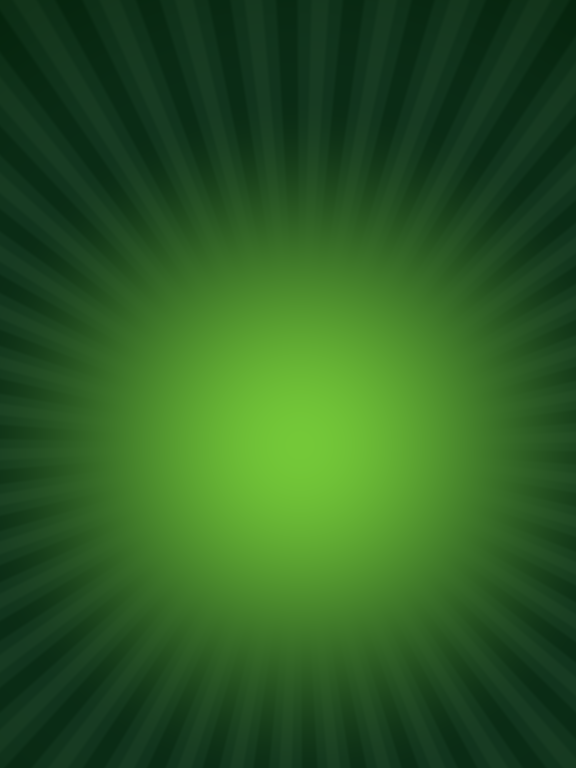
A WebGL 2 fragment shader for this background:

```glsl
#version 300 es
precision highp float;
// A soft green glow over dark green sunburst rays with shaded far corners.

uniform vec2 u_resolution;
out vec4 outColor;

const float TAU = 6.2831853;

// Lengths are in canvas heights; the centre is a fraction of the canvas.
const vec2 CENTER = vec2(0.521, 0.420);
const float GLOW_RADIUS = 0.460;
const float RAY_COUNT = 42.0;
const float RAY_PHASE = 0.045;       // angle of one pale ray, clockwise from up
const float PALE_HALF_WIDTH = 0.13;  // in ray periods
const float DARK_HALF_WIDTH = 0.16;
const vec2 RAY_FADE = vec2(0.20, 0.43);
const vec2 CORNER_FADE = vec2(0.48, 0.76);

const vec3 GLOW_COLOR = vec3(0.455, 0.785, 0.220);
const vec3 BASE_COLOR = vec3(0.066, 0.205, 0.112);
const vec3 PALE_TINT = vec3(0.024, 0.026, 0.020);
const vec3 DARK_TINT = vec3(-0.026, -0.034, -0.030);
const vec3 CORNER_TINT = vec3(-0.024, -0.034, -0.038);

// Smooth-edged band around zero.
float band(float offset, float halfWidth, float blur) {
    return 1.0 - smoothstep(halfWidth - blur, halfWidth + blur, abs(offset));
}

// Repeating pale and dark wedges around the glow centre.
vec3 rayTint(vec2 p, float radius) {
    float angle = atan(p.x, p.y) - RAY_PHASE;
    float cell = fract(angle * RAY_COUNT / TAU + 0.5) - 0.5;
    float pixel = RAY_COUNT / (TAU * u_resolution.y * max(radius, 0.01));
    float blur = pixel + 0.02;
    float pale = band(cell, PALE_HALF_WIDTH, blur);
    float dark = band(0.5 - abs(cell), DARK_HALF_WIDTH, blur);
    return PALE_TINT * pale + DARK_TINT * dark;
}

void main() {
    vec2 p = (gl_FragCoord.xy - CENTER * u_resolution) / u_resolution.y;
    float radius = length(p);

    // Dark backdrop, deepening away from the centre
    vec3 color = BASE_COLOR + CORNER_TINT * smoothstep(CORNER_FADE.x, CORNER_FADE.y, radius);

    // Rays emerge where the glow thins out
    color += rayTint(p, radius) * smoothstep(RAY_FADE.x, RAY_FADE.y, radius);

    // Round central glow
    float glow = 1.0 - smoothstep(0.0, GLOW_RADIUS, radius);
    color = mix(color, GLOW_COLOR, glow);

    outColor = vec4(clamp(color, 0.0, 1.0), 1.0);
}
```
